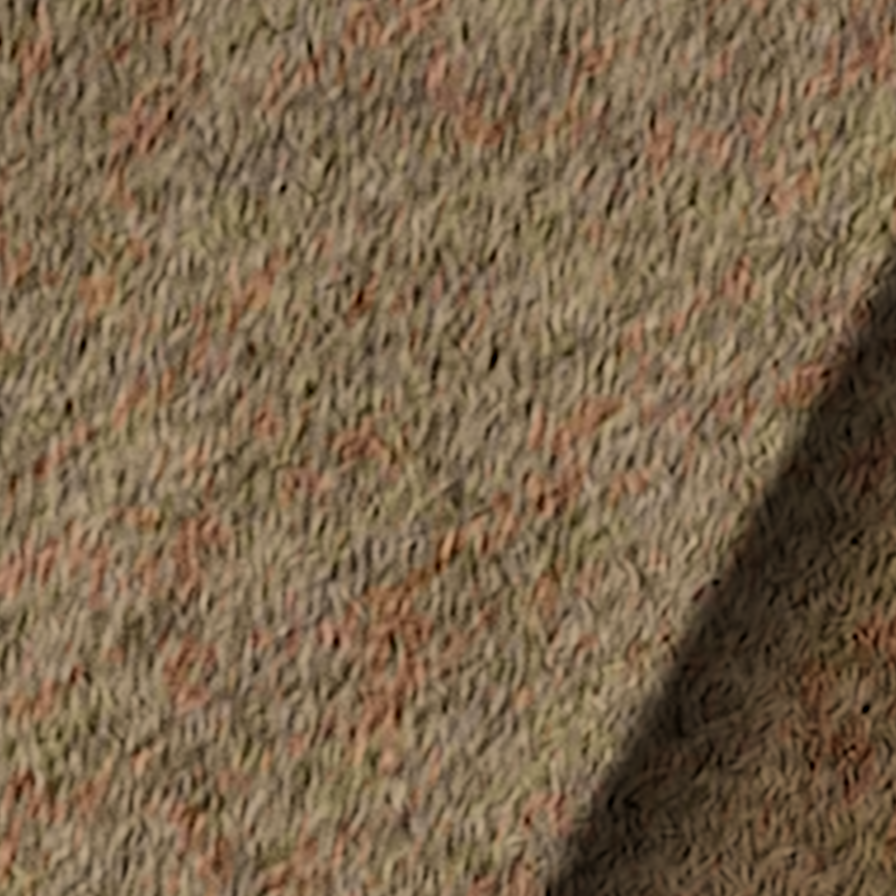
Write a WebGL 2 fragment shader that draws this texture.

```glsl
#version 300 es
precision highp float;

uniform vec2 u_resolution;
out vec4 fragColor;

const float TAU = 6.28318;

// Weave
const float CELL = 0.022;           // spacing of the strand clusters
const int STRANDS_PER_CELL = 2;
const float STRAND_FREQUENCY = 50.0;
const float STRAND_LEAN = 0.22;     // radians away from upright
const float STRAND_SPREAD = 0.55;
const float STRAY_SHARE = 0.2;      // strands that point far off the lean
const vec2 STRAND_SIZE = vec2(0.0075, 0.0090);
const float STRAND_CONTRAST = 0.112;
const float FIBRE_CONTRAST = 0.17;
const float FUZZ_CONTRAST = 0.09;
const float TWILL_ANGLE = 0.58;
const float TWILL_CONTRAST = 0.15;
const float BROAD_CONTRAST = 0.075;

// Colour
const vec3 WOOL = vec3(0.530, 0.456, 0.350);
const vec3 TONE = vec3(1.0, 0.95, 0.90);
const vec3 RUST = vec3(0.055, -0.040, -0.040);
const vec3 OLIVE = vec3(-0.010, 0.006, -0.035);
const vec3 SLATE = vec3(-0.035, -0.030, 0.004);

// Fold
const vec2 FOLD_POINT = vec2(0.60, 0.0);
const vec2 FOLD_NORMAL = vec2(0.874, -0.486);
const float CREASE_LIGHT = 0.30;
const float FAR_LIGHT = 0.71;
const float SHADE_CONTRAST = 0.35;
const vec3 SHADE_TINT = vec3(1.04, 0.96, 0.86);

vec4 hash4(vec2 p) {
    vec4 q = fract(p.xyxy * vec4(0.1031, 0.1030, 0.0973, 0.1099));
    q += dot(q, q.wzxy + 33.33);
    return fract((q.xxyz + q.yzzw) * q.zywx);
}

float noise(vec2 p) {
    vec2 i = floor(p), f = fract(p);
    f = f * f * (3.0 - 2.0 * f);
    float low = mix(hash4(i).x, hash4(i + vec2(1, 0)).x, f.x);
    float high = mix(hash4(i + vec2(0, 1)).x, hash4(i + vec2(1, 1)).x, f.x);
    return mix(low, high, f.y);
}

vec2 rotate(vec2 p, float angle) {
    float c = cos(angle), s = sin(angle);
    return vec2(c * p.x + s * p.y, c * p.y - s * p.x);
}

float foldDistance(vec2 p) {
    return dot(p - FOLD_POINT, FOLD_NORMAL);
}

// Sum of short oriented ripples scattered over a jittered grid
float strands(vec2 p) {
    vec2 home = floor(p / CELL);
    float sum = 0.0;
    for (int y = -1; y <= 1; y++)
    for (int x = -1; x <= 1; x++)
    for (int k = 0; k < STRANDS_PER_CELL; k++) {
        vec2 cell = home + vec2(x, y);
        vec2 seed = cell + 71.0 + 137.0 * float(k);
        vec4 r = hash4(seed);
        vec4 s = hash4(seed + 311.0);
        vec2 centre = (cell + r.xy) * CELL;
        float loose = smoothstep(-0.22, 0.08, foldDistance(centre));
        float stray = step(s.y, STRAY_SHARE);
        float spread = STRAND_SPREAD * (1.0 + 1.6 * loose + 2.5 * stray);
        vec2 q = rotate(p - centre, -STRAND_LEAN + (r.z - 0.5) * spread);
        vec2 e = q / (STRAND_SIZE * mix(1.0, 0.88, loose));
        float window = max(exp(-0.5 * dot(e, e)) - 0.02, 0.0);
        float frequency = STRAND_FREQUENCY * mix(0.75, 1.4, s.x) * (1.0 + 0.15 * loose);
        sum += window * cos(TAU * (q.x * frequency + r.w));
    }
    return sum;
}

// Average of a slanted patch and a short strand, so flecks gather in groups
float flecks(vec2 twill, vec2 grain, float seed) {
    float cluster = noise(twill * vec2(13.0, 24.0) + seed);
    float strand = noise(grain * vec2(70.0, 38.0) + seed + 31.0);
    return smoothstep(0.45, 0.85, 0.45 * cluster + 0.55 * strand);
}

void main() {
    vec2 uv = gl_FragCoord.xy / u_resolution;
    vec2 grain = rotate(uv, -STRAND_LEAN) + 3.0;
    vec2 twill = rotate(uv, TWILL_ANGLE) + 5.0;
    float d = foldDistance(uv) + 0.008 * (noise(uv * 30.0) - 0.5);
    float shade = smoothstep(-0.018, 0.022, d);

    // Relief of the cloth
    float tone = STRAND_CONTRAST * strands(uv);
    tone += FIBRE_CONTRAST * (noise(grain * vec2(115.0, 70.0)) - 0.5);
    tone += FUZZ_CONTRAST * (noise(uv * 190.0 + 17.0) - 0.5);
    tone += TWILL_CONTRAST * (noise(twill * vec2(30.0, 75.0)) - 0.5);
    tone += BROAD_CONTRAST * (noise(twill * vec2(7.0, 13.0)) - 0.5);
    tone -= 1.0 * tone * tone;
    tone *= 1.0 + SHADE_CONTRAST * shade;

    // Dyed wool flecks
    vec3 colour = WOOL + TONE * tone;
    colour += RUST * flecks(twill, grain, 40.0);
    colour += OLIVE * flecks(twill, grain, 90.0);
    colour += SLATE * flecks(twill, grain, 150.0);
    colour *= 1.0 - 0.06 * smoothstep(0.5, 1.3, uv.y - 0.4 * uv.x + 0.3);

    // Shadow that falls from the fold and opens up again
    float light = mix(CREASE_LIGHT, FAR_LIGHT, smoothstep(0.02, 0.20, d));
    colour *= mix(vec3(1.0), light * SHADE_TINT, shade);

    fragColor = vec4(clamp(colour, 0.0, 1.0), 1.0);
}
```
